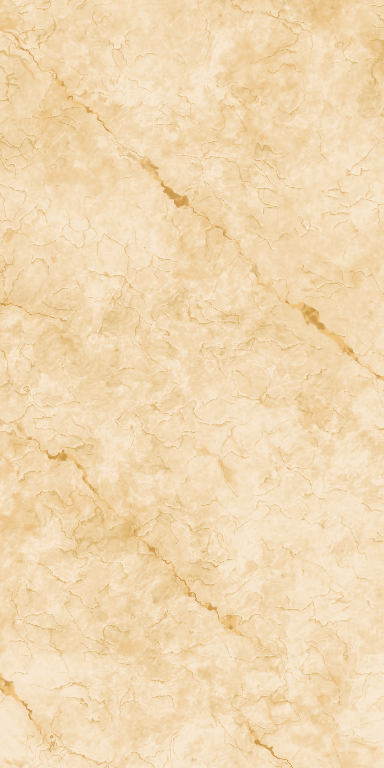
A WebGL 1 fragment shader for this texture:

```glsl
precision highp float;
// Polished cream and honey marble with embossed cracks and diagonal ochre veins.
uniform vec2 u_resolution;

float hash(vec2 p) {
  vec3 q = fract(vec3(p.xyx) * 0.1031);
  q += dot(q, q.yzx + 33.33);
  return fract((q.x + q.y) * q.z);
}

vec2 hash2(vec2 p) {
  return vec2(hash(p + 3.7), hash(p + 91.3));
}

float noise(vec2 p) {
  vec2 i = floor(p), f = fract(p);
  f = f * f * (3.0 - 2.0 * f);
  return mix(mix(hash(i), hash(i + vec2(1, 0)), f.x),
             mix(hash(i + vec2(0, 1)), hash(i + vec2(1, 1)), f.x), f.y);
}

float fbm(vec2 p) {
  float sum = 0.0, amp = 0.5;
  for (int i = 0; i < 5; i++) {
    sum += amp * noise(p);
    p = mat2(1.6, 1.2, -1.2, 1.6) * p + 17.3;
    amp *= 0.5;
  }
  return sum / 0.97;
}

// Cell plates: distance to the border, its lit slope, plate shade, border seed.
vec4 plates(vec2 p) {
  vec2 base = floor(p), near = vec2(8.0), second = vec2(8.0), id = base, id2 = base;
  for (int j = -1; j <= 1; j++) {
    for (int i = -1; i <= 1; i++) {
      vec2 cell = base + vec2(float(i), float(j));
      vec2 r = cell + hash2(cell) - p;
      if (dot(r, r) < dot(near, near)) {
        second = near;
        id2 = id;
        near = r;
        id = cell;
      } else if (dot(r, r) < dot(second, second)) {
        second = r;
        id2 = cell;
      }
    }
  }
  vec2 n = normalize(second - near);
  return vec4(dot(0.5 * (near + second), n), dot(n, vec2(0.6, -0.8)),
              hash(id + 7.1), hash((id + id2) * 1.7 + 5.3));
}

// Flaky surface height with crisp steps, for relief lighting.
float flakes(vec2 p) {
  float h = fbm(p * vec2(13.0, 17.0));
  return smoothstep(0.40, 0.44, h) + smoothstep(0.52, 0.56, h) + 1.5 * h;
}

// Tapered ragged vein of uneven width: x = body, y = soft halo.
vec2 vein(vec2 p, vec2 a, vec2 b, float width) {
  vec2 dir = b - a;
  float t = clamp(dot(p - a, dir) / dot(dir, dir), 0.0, 1.0);
  float d = length(p - a - dir * t);
  float taper = smoothstep(0.0, 0.3, t) * smoothstep(1.0, 0.7, t);
  float swell = smoothstep(0.2, 0.8, noise(p * 13.0 + a * 9.0));
  float w = width * (0.1 + swell) * (0.2 + 0.8 * taper);
  float body = (1.0 - smoothstep(w * 0.6, w + 0.002, d)) * (0.3 + 0.7 * taper);
  return vec2(body, exp(-d / (width * 2.2)) * taper);
}

void main() {
  vec2 p = gl_FragCoord.xy / u_resolution.x;
  vec2 warp = vec2(fbm(p * 5.0), fbm(p * 5.0 + 40.0)) - 0.5;
  vec2 jitter = vec2(fbm(p * 28.0 + 9.0), fbm(p * 28.0 + 70.0)) - 0.5;
  vec2 q = p + 0.12 * warp + 0.022 * jitter;

  // Broad clouds, paler towards the lower right
  float tone = 0.75 + 0.13 * (p.x - 0.5) - 0.08 * (p.y - 1.0);
  tone += 0.70 * (fbm(p * 2.6 + 5.0) - 0.5) + 0.50 * (fbm(q * 8.0) - 0.5);
  tone += 0.30 * exp(-25.0 * dot(q - vec2(0.18, 1.44), q - vec2(0.18, 1.44)));

  // Rough zones of crisp tan blotches and pale scratches
  float rough = smoothstep(0.42, 0.58, fbm(q * 3.5 + 21.0));
  float blotch = smoothstep(0.49, 0.56, fbm(q * 21.0 + 60.0));
  vec2 along = mat2(0.74, 0.67, -0.67, 0.74) * q;
  float scratch = 1.0 - smoothstep(0.0, 0.04, abs(fbm(along * vec2(36.0, 20.0)) - 0.5));
  tone += rough * (0.03 - 0.24 * blotch + 0.24 * scratch);
  tone += 0.42 * (fbm(p * 60.0) - 0.5) + 0.20 * (noise(p * 170.0) - 0.5);

  // Relief of thin flakes lit from the upper left
  float relief = flakes(q) - flakes(q + vec2(-0.0035, 0.0045));
  tone += (0.05 + 0.10 * rough) * clamp(relief, -1.2, 1.2);

  // Sparse embossed cracks: only some plate borders open, and only in part
  float rust = 0.0;
  for (int k = 0; k < 3; k++) {
    float scale = 6.0 * pow(1.7, float(k));
    vec2 s = mat2(0.8, 0.75, -0.6, 1.1) * (q + 0.02 * jitter + 0.31 * float(k)) * scale;
    vec4 plate = plates(s);
    float edge = plate.x / scale;
    float open = smoothstep(0.50, 0.62, plate.w) * smoothstep(0.40, 0.62, noise(p * 16.0 + 31.0 * float(k)));
    float line = (1.0 - smoothstep(0.0004, 0.0030, edge)) * open;
    float bevel = (1.0 - smoothstep(0.001, 0.010, edge)) * open;
    tone += 0.06 * (plate.z - 0.5) + 0.28 * bevel * plate.y - 0.38 * line;
    rust += 0.14 * line;
  }

  // Main diagonal veins and shorter branches
  vec2 v = p + 0.07 * warp + 0.045 * jitter + 0.006 * (noise(p * 110.0) - 0.5);
  vec2 veins = vein(v, vec2(-0.05, 1.97), vec2(0.42, 1.53), 0.004);
  veins = max(veins, vein(v, vec2(0.30, 1.62), vec2(0.72, 1.27), 0.011));
  veins = max(veins, vein(v, vec2(0.60, 1.36), vec2(1.15, 0.89), 0.013));
  veins = max(veins, vein(v, vec2(0.0, 0.92), vec2(0.42, 0.55), 0.009));
  veins = max(veins, vein(v, vec2(0.28, 0.66), vec2(0.72, 0.28), 0.011));
  veins = max(veins, vein(v, vec2(-0.05, 0.33), vec2(0.18, 0.02), 0.008));
  veins = max(veins, vein(v, vec2(0.60, 0.13), vec2(0.86, -0.08), 0.008));
  veins = max(veins, vein(v, vec2(-0.08, 1.28), vec2(0.20, 1.13), 0.007));

  // Faint warm stains, some strung out as rising threads
  float threads = 1.0 - smoothstep(0.0, 0.035, abs(fbm(along * vec2(5.0, 9.0) + 13.0) - 0.5));
  float stain = threads * smoothstep(0.48, 0.66, fbm(p * 4.0 + 88.0));
  stain += 0.7 * smoothstep(0.56, 0.72, fbm(q * 6.0 + 120.0));
  stain *= smoothstep(0.25, 0.75, fbm(p * 40.0 + 3.0));

  // Colour ramp from tan through cream to ivory
  tone = clamp(tone, -0.2, 1.15);
  vec3 stone = mix(vec3(0.855, 0.71, 0.45), vec3(0.94, 0.83, 0.66), smoothstep(-0.1, 0.6, tone));
  stone = mix(stone, vec3(0.972, 0.908, 0.815), smoothstep(0.45, 1.12, tone));
  stone = mix(stone, vec3(0.90, 0.71, 0.42), clamp(0.6 * stain + 0.25 * veins.y + rust, 0.0, 0.6));
  vec3 ochre = mix(vec3(0.77, 0.55, 0.22), vec3(0.93, 0.75, 0.46), smoothstep(0.3, 0.62, fbm(p * 60.0 + 8.0)));
  gl_FragColor = vec4(mix(stone, ochre, 0.8 * veins.x), 1.0);
}
```
